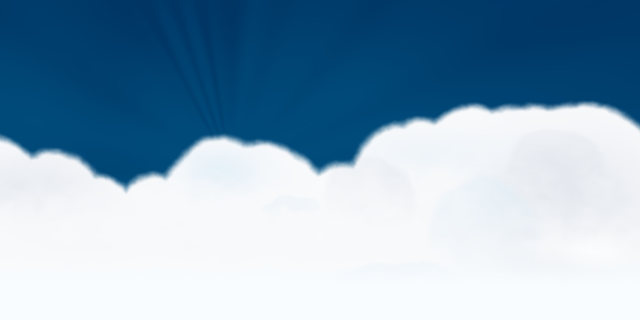
Reproduce this background procedurally as a Shadertoy shader.

```glsl
// A deep blue sky with faint rays fanning out from behind a bank of white clouds.
// The skyline is a smooth union of parabolic mounds roughened by fractal noise;
// soft ellipses and more noise shade the cloud body before it fades to pale mist.

const vec3 SKY_LOW    = vec3(0.000, 0.295, 0.480);
const vec3 SKY_HIGH   = vec3(0.000, 0.220, 0.405);
const vec3 CLOUD_LIT  = vec3(0.985, 0.988, 0.992);
const vec3 CLOUD_GREY = vec3(0.895, 0.910, 0.935);
const vec3 CLOUD_BLUE = vec3(0.870, 0.930, 0.970);
const vec3 MIST       = vec3(0.973, 0.990, 1.000);
const vec2 RAY_ORIGIN = vec2(0.724, 0.458);

// Each mound: centre x, peak height, curvature
const int MOUNDS = 12;
const vec3 mounds[MOUNDS] = vec3[MOUNDS](
    vec3(-0.05, 0.575, 3.0), vec3(0.165, 0.526, 4.2), vec3(0.30, 0.450, 5.0),
    vec3(0.48, 0.450, 6.0),  vec3(0.69, 0.569, 4.3),  vec3(0.81, 0.551, 2.7),
    vec3(1.08, 0.487, 4.0),  vec3(1.245, 0.605, 5.8), vec3(1.32, 0.626, 7.0),
    vec3(1.475, 0.664, 3.5), vec3(1.65, 0.664, 1.0),  vec3(1.81, 0.673, 1.95));

float hash(vec2 p) {
    p = fract(p * vec2(0.1031, 0.1137));
    p += dot(p, p.yx + 33.33);
    return fract((p.x + p.y) * p.x * 17.31);
}

float noise(vec2 p) {
    vec2 cell = floor(p), f = fract(p);
    f = f * f * (3.0 - 2.0 * f);
    float low  = mix(hash(cell), hash(cell + vec2(1, 0)), f.x);
    float high = mix(hash(cell + vec2(0, 1)), hash(cell + vec2(1, 1)), f.x);
    return mix(low, high, f.y);
}

float fbm(vec2 p) {
    float sum = 0.0, amp = 0.5;
    for (int i = 0; i < 5; i++) {
        sum += amp * noise(p);
        p = mat2(1.6, 1.2, -1.2, 1.6) * p + 7.3;
        amp *= 0.5;
    }
    return sum;
}

float smoothMin(float a, float b, float k) {
    float h = max(k - abs(a - b), 0.0) / k;
    return min(a, b) - 0.25 * k * h * h;
}

// Approximate signed distance to the skyline, negative inside the clouds
float skyline(vec2 p) {
    float dist = 1.0;
    for (int i = 0; i < MOUNDS; i++) {
        vec3 m = mounds[i];
        float dx = p.x - m.x, slope = 2.0 * m.z * dx;
        float d = (p.y - m.y + m.z * dx * dx) / sqrt(1.0 + slope * slope);
        dist = smoothMin(dist, d, 0.008);
    }
    return dist;
}

float glow(vec2 p, vec2 centre, vec2 radius) {
    vec2 q = (p - centre) / radius;
    return exp(-dot(q, q));
}

// Ellipse that is strongest just inside its upper edge
float puff(vec2 p, vec2 centre, vec2 radius) {
    vec2 q = (p - centre) / radius;
    return smoothstep(1.08, 0.88, length(q)) * smoothstep(-0.9, 0.8, q.y);
}

vec3 skyColour(vec2 p) {
    vec2 q = p - RAY_ORIGIN;
    float angle = atan(q.x, q.y), reach = length(q);
    float dark = smoothstep(0.45, 1.05, p.y + 0.06 * (p.x - 1.0));

    // Broad uneven beams, then three narrow shadow rays
    dark += 0.45 * (noise(vec2(angle * 7.0 + 20.0, 3.0)) - 0.5) * smoothstep(0.05, 0.4, reach);
    for (int i = 0; i < 3; i++) {
        float offset = (angle + 0.47 - 0.145 * float(i)) / 0.035;
        dark += 0.4 * exp(-offset * offset) * smoothstep(0.06, 0.2, reach);
    }
    dark += 0.3 * glow(p, vec2(0.36, 0.82), vec2(0.16, 0.3));
    dark -= 0.2 * glow(p, vec2(1.15, 0.76), vec2(0.25, 0.2));
    dark += 0.15 * (fbm(p * vec2(3.0, 5.0) + 4.0) - 0.5);
    return mix(SKY_LOW, SKY_HIGH, clamp(dark, -0.1, 1.15));
}

vec3 cloudColour(vec2 p) {
    float billow = fbm(p * 7.0 + 2.0), wisps = fbm(p * vec2(18.0, 26.0));
    vec2 w = p + 0.05 * (vec2(billow, wisps) - 0.5);

    // Grey hollows and bluish folds
    float grey = 0.55 * glow(w, vec2(0.10, 0.43), vec2(0.20, 0.09))
               + 0.70 * glow(w, vec2(1.80, 0.40), vec2(0.25, 0.16))
               + 0.30 * puff(w, vec2(1.74, 0.48), vec2(0.15, 0.12))
               + 0.35 * puff(w, vec2(1.15, 0.38), vec2(0.155, 0.13))
               + 0.40 * glow(w, vec2(1.75, 0.15), vec2(0.20, 0.05));
    float blue = 0.60 * glow(w, vec2(0.69, 0.47), vec2(0.13, 0.07))
               + 0.35 * puff(w, vec2(1.51, 0.27), vec2(0.17, 0.19))
               + 0.35 * puff(w, vec2(1.25, 0.11), vec2(0.20, 0.07))
               + 0.30 * puff(w, vec2(0.90, 0.35), vec2(0.09, 0.03))
               + 0.30 * glow(w, vec2(1.38, 0.52), vec2(0.20, 0.06));
    float texture_ = 0.5 + 0.6 * billow + 0.5 * wisps;
    vec3 colour = mix(CLOUD_LIT, CLOUD_GREY, clamp((grey + 0.15) * texture_, 0.0, 1.0));
    colour = mix(colour, CLOUD_BLUE, clamp(blue * texture_, 0.0, 1.0));
    colour = mix(colour, vec3(1.0), 0.7 * glow(w, vec2(1.85, 0.22), vec2(0.12, 0.06)));
    return mix(MIST, colour, smoothstep(0.08, 0.22, p.y));
}

void mainImage(out vec4 fragColor, in vec2 fragCoord) {
    vec2 p = fragCoord / iResolution.y;
    float dist = skyline(p) + 0.016 * (fbm(p * 24.0) - 0.5);
    float cover = smoothstep(0.018, -0.014, dist);
    fragColor = vec4(mix(skyColour(p), cloudColour(p), cover), 1.0);
}
```
